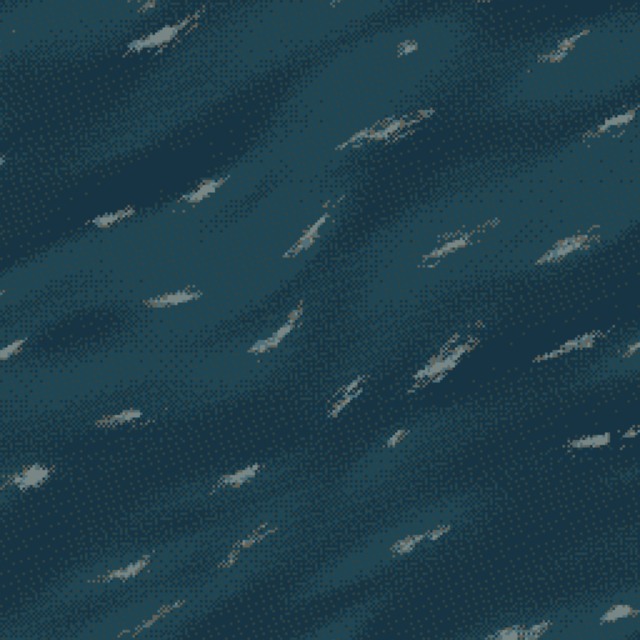
This texture is drawn by a three.js fragment shader. Its source:

```glsl
varying vec2 vUv;

const vec3 DEEP = vec3(0.085, 0.205, 0.265);
const vec3 SWELL = vec3(0.12, 0.275, 0.335);
const vec3 SILT = vec3(0.20, 0.262, 0.25);
const vec3 SAND_FOAM = vec3(0.39, 0.385, 0.345);
const vec3 BLUE_FOAM = vec3(0.31, 0.44, 0.48);
const vec3 BRIGHT_FOAM = vec3(0.47, 0.53, 0.52);

float hash(vec2 p) {
  vec3 q = fract(vec3(p.xyx) * 0.1031);
  q += dot(q, q.yzx + 33.33);
  return fract((q.x + q.y) * q.z);
}

float noise(vec2 p) {
  vec2 i = floor(p), f = fract(p);
  f = f * f * (3.0 - 2.0 * f);
  return mix(mix(hash(i), hash(i + vec2(1.0, 0.0)), f.x),
             mix(hash(i + vec2(0.0, 1.0)), hash(i + 1.0), f.x), f.y);
}

// Ordered dither thresholds
float bayer2(vec2 a) {
  a = floor(a);
  return fract(a.x * 0.5 + a.y * a.y * 0.75);
}

float bayer8(vec2 a) {
  return bayer2(a * 0.25) / 16.0 + bayer2(a * 0.5) / 4.0 + bayer2(a);
}

// Evenly spread sparse threshold
float gradientDither(vec2 p) {
  return fract(52.983 * fract(dot(p, vec2(0.0671, 0.00584))));
}

// x: foam body, y: lighter water around it
vec2 foamPatches(vec2 q) {
  vec2 size = vec2(0.26, 0.15);
  vec2 home = floor(q / size);
  vec2 result = vec2(0.0);
  for (float j = -1.0; j <= 1.0; j++) {
    for (float i = -1.0; i <= 1.0; i++) {
      vec2 id = home + vec2(i, j) + 40.0;
      vec2 jitter = vec2(hash(id), hash(id + 17.3));
      vec2 d = q - (id - 40.0 + 0.1 + 0.8 * jitter) * size;
      float kind = hash(id + 51.7);
      d.y -= d.x * (hash(id + 29.1) - 0.5) * 0.3 + d.x * d.x * (kind - 0.4) * 3.0;
      vec2 reach = mix(vec2(0.035, 0.013), vec2(0.1, 0.023), vec2(kind, hash(id + 73.9)));
      float body = 1.0 - length(d / reach);
      float halo = exp(-dot(d, d / vec2(0.018, 0.0012)));
      result = max(result, vec2(body, halo));
    }
  }
  return result;
}

vec3 seaCell(vec2 cell) {
  // Coordinates along and across the slanting swell
  vec2 p = (cell + 0.5) / 256.0;
  vec2 q = vec2(dot(p, vec2(0.88, 0.475)), dot(p, vec2(-0.475, 0.88)));
  q.y += 0.07 * (noise(p * 3.0 + 4.0) - 0.5) + 0.008 * sin(q.x * 13.0);
  vec2 foam = foamPatches(q);

  // Two-tone swell
  float wave = 0.7 * noise(q * vec2(3.2, 11.0) + 20.0)
             + 0.3 * noise(q * vec2(6.0, 25.0) + 50.0);
  float light = smoothstep(0.42, 0.8, wave + 0.22 * foam.y);
  vec3 color = light > bayer8(cell) + 0.01 ? SWELL : DEEP;

  // Sparse brownish specks
  float specks = 0.135 * smoothstep(0.15, 0.5, wave + 0.15 * (noise(p * 9.0) - 0.5));
  if (gradientDither(cell) < specks) color = SILT;

  // Broken foam with a brighter core
  float grain = noise(q * vec2(40.0, 130.0) + 90.0);
  float amount = foam.x * 1.1 + (grain - 0.5) * 1.2;
  float threshold = mix(bayer8(cell + 3.0), hash(cell), 0.4);
  if (foam.x > 0.0 && amount > 0.12 + 0.8 * threshold) {
    float tone = amount + 0.6 * (hash(cell + 11.0) - 0.5);
    color = tone > 0.85 ? BRIGHT_FOAM : tone > 0.62 ? BLUE_FOAM : SAND_FOAM;
  }
  return color;
}

void main() {
  // Soft-edged blend of the four nearest dither cells
  vec2 g = vUv * 256.0 - 0.5;
  vec2 cell = floor(g);
  vec2 w = smoothstep(0.1, 0.9, g - cell);
  vec3 low = mix(seaCell(cell), seaCell(cell + vec2(1.0, 0.0)), w.x);
  vec3 high = mix(seaCell(cell + vec2(0.0, 1.0)), seaCell(cell + 1.0), w.x);
  gl_FragColor = vec4(mix(low, high, w.y), 1.0);
}
```
